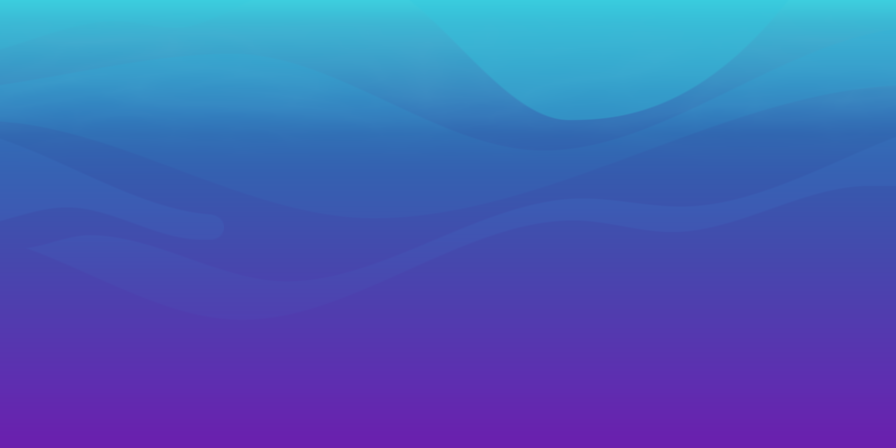
This background is drawn by a Shadertoy shader. Its source:

```glsl
// Layered sea backdrop: a cyan-to-violet depth gradient crossed by wavy
// translucent currents, with soft wisps of light near the surface.
// Each wave is a chain of eased steps, giving depth as a function of x.

float hash(vec2 p) {
    p = fract(p * vec2(0.1031, 0.1137));
    p += dot(p, p.yx + 33.3);
    return fract((p.x + p.y) * p.x * 17.0);
}

float noise(vec2 p) {
    vec2 cell = floor(p), f = fract(p);
    f = f * f * (3.0 - 2.0 * f);
    return mix(mix(hash(cell), hash(cell + vec2(1, 0)), f.x),
               mix(hash(cell + vec2(0, 1)), hash(cell + vec2(1, 1)), f.x), f.y);
}

// Thin bright lines along the mid level of warped noise.
float wisps(vec2 p) {
    float sum = 0.0, weight = 0.6;
    for (int i = 0; i < 3; i++) {
        p += 0.6 * vec2(noise(p * 0.7 + 9.0), noise(p * 0.7 + 31.0));
        float ridge = 1.0 - abs(2.0 * noise(p) - 1.0);
        sum += weight * ridge * ridge;
        p = p * 1.9 + 5.3;
        weight *= 0.5;
    }
    return sum;
}

// Antialiased coverage of the region where s is positive.
float cover(float s) {
    float w = max(fwidth(s), 1e-4);
    return smoothstep(-w, w, s);
}

// Area lying between two depths.
float between(float depth, float top, float bottom) {
    return cover(min(depth - top, bottom - depth));
}

float ramp(float a, float b, float x) {
    return clamp((x - a) / (b - a), 0.0, 1.0);
}

vec3 waterColor(float depth) {
    vec3 c = mix(vec3(0.24, 0.81, 0.87), vec3(0.23, 0.72, 0.83), ramp(0.0, 0.05, depth));
    c = mix(c, vec3(0.22, 0.60, 0.78), ramp(0.05, 0.15, depth));
    c = mix(c, vec3(0.20, 0.47, 0.73), ramp(0.15, 0.245, depth));
    c = mix(c, vec3(0.19, 0.40, 0.69), ramp(0.245, 0.30, depth));
    c = mix(c, vec3(0.21, 0.355, 0.68), ramp(0.30, 0.39, depth));
    c = mix(c, vec3(0.28, 0.275, 0.68), ramp(0.39, 0.60, depth));
    c = mix(c, vec3(0.37, 0.18, 0.69), ramp(0.60, 0.855, depth));
    return mix(c, vec3(0.42, 0.12, 0.68), ramp(0.855, 1.0, depth));
}

void mainImage(out vec4 fragColor, in vec2 fragCoord) {
    vec2 uv = fragCoord / iResolution.xy;
    float x = uv.x, depth = 1.0 - uv.y;
    vec3 color = waterColor(depth);

    // Wisps, stretched sideways and fading with depth
    float fade = smoothstep(0.0, 0.1, depth) * (1.0 - smoothstep(0.16, 0.38, depth));
    color = mix(color, vec3(0.36, 0.68, 0.82), 0.2 * fade * wisps(vec2(x * 7.0, depth * 13.0)));

    // Broad current between two long waves
    float currentTop = 0.206 - 0.086 * smoothstep(-0.1, 0.26, x)
        + 0.216 * smoothstep(0.26, 0.607, x) - 0.275 * smoothstep(0.607, 1.03, x);
    float currentBottom = 0.27 + 0.217 * smoothstep(-0.02, 0.417, x)
        - 0.297 * smoothstep(0.417, 1.02, x);
    float current = between(depth, currentTop, currentBottom);

    // Bright basin hanging from the surface
    float basinEdge = -0.06 + 0.328 * smoothstep(0.39, 0.635, x)
        - 0.268 * pow(max(x - 0.635, 0.0) / 0.245, 2.3);
    float basin = cover(basinEdge - depth);

    // Low swell in the upper left
    float swellEdge = 0.13 - 0.083 * smoothstep(-0.06, 0.13, x)
        + 0.0155 * smoothstep(0.13, 0.195, x) - 0.08 * smoothstep(0.195, 0.32, x);
    float swell = cover(swellEdge - depth);

    // Long ribbon tapering to a tip on the left
    float ribbonTop = 0.555 - 0.03 * smoothstep(0.02, 0.1, x)
        + 0.103 * smoothstep(0.1, 0.32, x) - 0.185 * smoothstep(0.32, 0.65, x)
        + 0.018 * smoothstep(0.65, 0.76, x) - 0.21 * smoothstep(0.76, 1.12, x);
    float ribbonBottom = 0.512 + 0.202 * smoothstep(-0.07, 0.27, x)
        - 0.222 * smoothstep(0.27, 0.64, x) + 0.026 * smoothstep(0.64, 0.75, x)
        - 0.103 * smoothstep(0.75, 0.97, x);
    float ribbon = between(depth, ribbonTop, ribbonBottom);

    // Short tongue from the left side with a rounded end
    float tongueTop = 0.28 + 0.2 * smoothstep(-0.08, 0.25, x);
    float tongueBottom = 0.51 - 0.047 * smoothstep(-0.05, 0.075, x)
        + 0.072 * smoothstep(0.075, 0.225, x);
    float cap = ramp(0.235, 0.25, x);
    float halfWidth = 0.5 * (tongueBottom - tongueTop) * sqrt(1.0 - cap * cap);
    float tongue = cover(halfWidth - abs(depth - 0.5 * (tongueTop + tongueBottom)))
        * (1.0 - step(0.25, x));

    // Tints, strongest near the surface
    vec3 glow = vec3(0.16, 0.70, 0.86);
    color = mix(color, glow, current * mix(0.22, 0.06, smoothstep(0.1, 0.4, depth)));
    color = mix(color, vec3(0.19, 0.78, 0.87), basin * 0.34 + swell * 0.14);
    color = mix(color, vec3(0.24, 0.52, 0.82),
        max(ribbon, tongue) * mix(0.16, 0.06, smoothstep(0.4, 0.7, depth)));

    fragColor = vec4(color, 1.0);
}
```
